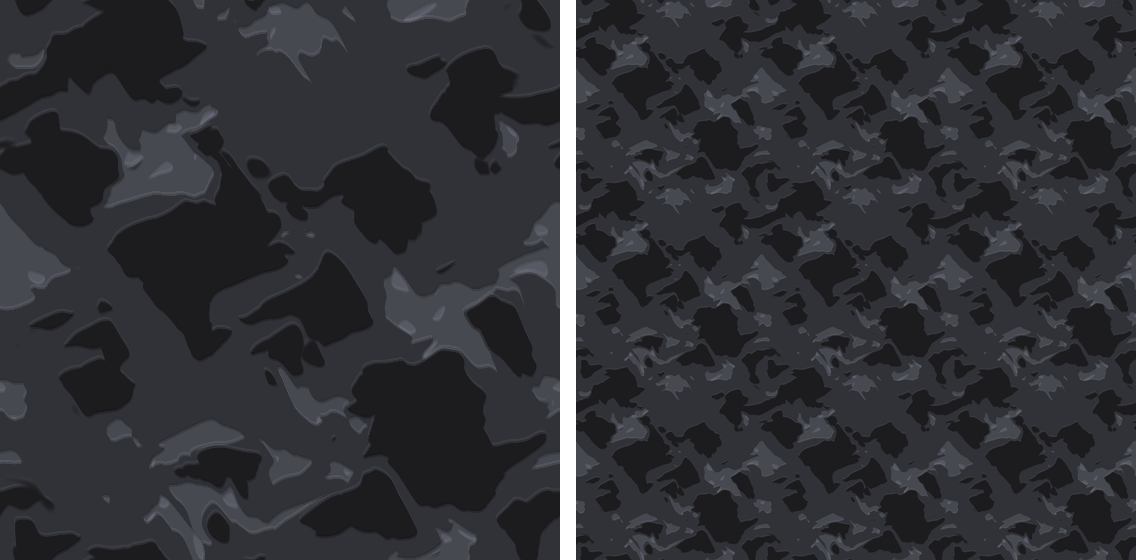
Left: one tile. Right: repeated 3 by 3.
This pattern is drawn by a three.js fragment shader. Its source:

```glsl
varying vec2 vUv;

const float TAU = 6.2831853;

vec2 hash2(vec2 p) {
  return fract(sin(vec2(dot(p, vec2(127.1, 311.7)), dot(p, vec2(269.5, 183.3)))) * 43758.5);
}

// Distance to the nearest scattered point, wrapping after n cells
float cells(vec2 p, vec2 n) {
  vec2 id = floor(p * n), f = fract(p * n);
  float nearest = 4.0;
  for (int y = -1; y <= 1; y++) {
    for (int x = -1; x <= 1; x++) {
      vec2 o = vec2(float(x), float(y));
      vec2 d = o + hash2(mod(id + o, n) + n) - f;
      nearest = min(nearest, dot(d, d));
    }
  }
  return sqrt(nearest);
}

// Layered sines with whole frequencies, mostly lying flat
float waves(vec2 p, float s) {
  p *= TAU;
  float w = sin(dot(p, vec2(1.0, 1.0)) + s);
  w += 0.9 * sin(dot(p, vec2(-1.0, 2.0)) + s * 2.3);
  w += 0.8 * sin(dot(p, vec2(2.0, 3.0)) + s * 3.7);
  w += 0.7 * sin(dot(p, vec2(3.0, -2.0)) + s * 5.1);
  w += 0.6 * sin(dot(p, vec2(-2.0, 5.0)) + s * 7.9);
  w += 0.5 * sin(dot(p, vec2(4.0, 3.0)) + s * 9.2);
  return w * 0.75;
}

// Bend the plane so that patches get hooked, ragged outlines
vec2 warp(vec2 p) {
  p += 0.026 * sin(TAU * vec2(dot(p, vec2(2.0, 3.0)), dot(p, vec2(-3.0, 2.0))) + vec2(0.7, 2.9));
  p += 0.009 * sin(TAU * vec2(dot(p, vec2(4.0, 9.0)), dot(p, vec2(8.0, -3.0))) + vec2(1.3, 4.1));
  return p + 0.0025 * sin(TAU * p.yx * vec2(27.0, 22.0) + vec2(3.3, 0.4));
}

float cover(float field) {
  return smoothstep(-0.045, 0.045, field);
}

// Flat camouflage tones: dark patches, pale patches, small highlights
vec3 camo(vec2 p) {
  vec2 q = warp(p);
  float ragged = 1.25 * (0.45 - cells(q, vec2(14.0, 20.0)));
  float shade = waves(q, 1.7) + 2.3 * (0.45 - cells(q, vec2(7.0, 10.0))) + ragged - 0.65;
  float pale = waves(vec2(-q.x, q.y), 4.4) + 2.5 * (0.45 - cells(q, vec2(8.0, 11.0))) - ragged;
  pale = min(pale - 0.5 * (shade + 0.65) - 1.3, -0.35 - shade);
  float spot = min(pale - 0.2, 2.0 * (0.18 - cells(q, vec2(11.0, 15.0))));

  vec3 color = mix(vec3(0.19, 0.195, 0.215), vec3(0.11, 0.11, 0.12), cover(shade));
  color = mix(color, vec3(0.275, 0.285, 0.315), cover(pale));
  return mix(color, vec3(0.34, 0.35, 0.39), cover(spot));
}

void main() {
  // Raised rims: bright on lower edges, dim on upper ones
  vec2 rise = vec2(-0.0009, 0.0034);
  vec3 above = camo(vUv + rise);
  vec3 below = camo(vUv - rise);
  vec3 color = mix(camo(vUv), 0.5 * (above + below), 0.35);
  vec3 slope = above - below;
  color += max(slope, 0.0) * 0.75 + min(slope, 0.0) * 0.3;
  gl_FragColor = vec4(color, 1.0);
}
```
